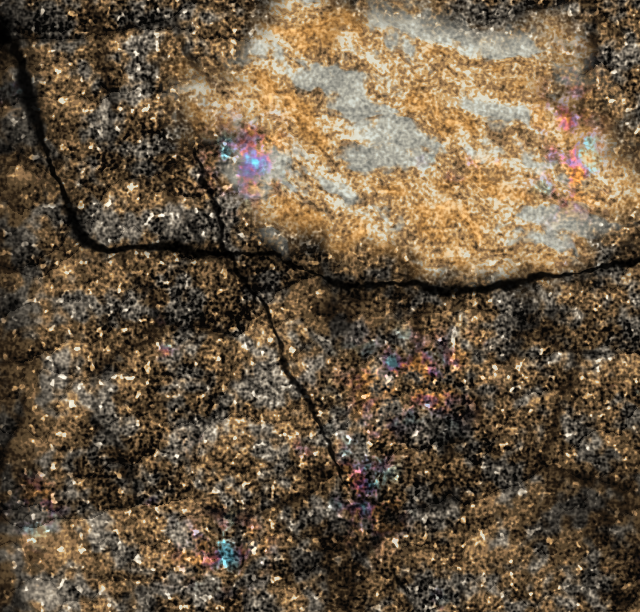
Write a WebGL 1 fragment shader that draws this texture.

```glsl
precision highp float;
uniform vec2 u_resolution;

vec2 hash2(vec2 p) {
  p = vec2(dot(p, vec2(127.1, 311.7)), dot(p, vec2(269.5, 183.3)));
  return fract(sin(p) * 43758.5);
}

float cornerSlope(vec2 cell, vec2 offset) {
  float angle = 6.2832 * hash2(cell).x;
  return dot(vec2(cos(angle), sin(angle)), offset);
}

// Gradient noise, roughly -0.7 to 0.7
float noise(vec2 p) {
  vec2 i = floor(p), f = fract(p);
  vec2 u = f * f * f * (f * (f * 6.0 - 15.0) + 10.0);
  vec2 e = vec2(1.0, 0.0);
  return mix(mix(cornerSlope(i, f), cornerSlope(i + e, f - e), u.x),
             mix(cornerSlope(i + e.yx, f - e.yx), cornerSlope(i + e.xx, f - e.xx), u.x), u.y);
}

float fbm(vec2 p) {
  float sum = 0.0, amp = 1.0;
  for (int k = 0; k < 5; k++) {
    sum += amp * noise(p);
    p = mat2(1.6, 1.2, -1.2, 1.6) * p + 7.3;
    amp *= 0.55;
  }
  return sum;
}

// Cellular stones: x = slope towards the light, y = random value, z = gap distance
vec3 grains(vec2 p) {
  vec2 cell = floor(p), nearest = vec2(0.0);
  float d1 = 9.0, d2 = 9.0, id = 0.0;
  for (int y = -1; y <= 1; y++) {
    for (int x = -1; x <= 1; x++) {
      vec2 c = cell + vec2(x, y);
      vec2 h = hash2(c);
      vec2 r = p - c - h;
      float d = length(r);
      if (d < d1) { d2 = d1; d1 = d; nearest = r; id = fract(h.x * 17.0 + h.y * 31.0); }
      else d2 = min(d2, d);
    }
  }
  return vec3(dot(nearest, vec2(-0.35, 0.94)), id, d2 - d1);
}

float spot(vec2 p, vec2 center, vec2 radius) {
  vec2 q = (p - center) / radius;
  return exp(-dot(q, q));
}

// Thin film colours: blue, violet, magenta, orange
vec3 tarnish(float h) {
  vec3 c = mix(vec3(0.30, 0.64, 0.76), vec3(0.40, 0.30, 0.56), smoothstep(0.2, 0.42, h));
  c = mix(c, vec3(0.68, 0.30, 0.40), smoothstep(0.42, 0.56, h));
  return mix(c, vec3(0.88, 0.55, 0.24), smoothstep(0.54, 0.68, h));
}

vec3 rockColor(float t) {
  vec3 c = mix(vec3(0.03, 0.025, 0.02), vec3(0.15, 0.11, 0.07), smoothstep(0.0, 0.13, t));
  c = mix(c, vec3(0.34, 0.27, 0.18), smoothstep(0.11, 0.29, t));
  c = mix(c, vec3(0.58, 0.45, 0.31), smoothstep(0.29, 0.48, t));
  c = mix(c, vec3(0.81, 0.64, 0.41), smoothstep(0.48, 0.66, t));
  return mix(c, vec3(0.88, 0.86, 0.78), smoothstep(0.63, 0.84, t));
}

void main() {
  vec2 p = gl_FragCoord.xy / u_resolution.y;
  vec2 warp = vec2(fbm(p * 8.0), fbm(p * 8.0 + 31.0));
  vec2 w = p + 0.022 * warp;
  float broad = fbm(p * 5.0 + 4.0);

  // Focus falls off to the left and the lower right
  float focus = smoothstep(-0.05, 0.34, p.x + 0.1 * p.y) * (1.0 - 0.5 * spot(p, vec2(1.05, 0.12), vec2(0.3, 0.2)));

  // Stones, pebbles and ragged glittering grit
  vec2 ragged = vec2(noise(p * 75.0), noise(p * 75.0 + 19.0));
  vec3 boulder = grains(w * 5.5 + 2.0);
  vec3 pebble = grains((p + 0.015 * warp.yx + 0.008 * ragged) * 19.0);
  vec3 chip = grains((p + 0.011 * ragged) * 55.0);
  float chipLight = (chip.y - 0.45) * smoothstep(0.0, 0.4, chip.z);
  float grit = 0.5 * noise(p * 92.0 + 5.0) + 0.75 * noise(p * 155.0) + 0.45 * noise(p * 215.0 + 9.0);
  float glint = smoothstep(0.26, 0.48, noise(p * 64.0 + 40.0) + 0.2 * grit);
  float detail = mix(0.26, 0.58, focus) * grit + 0.22 * chipLight + 0.42 * glint;

  float tone = 0.315 + 0.17 * boulder.x + 0.13 * pebble.x + 0.12 * (pebble.y - 0.5) + 0.11 * broad;
  tone += detail + 0.13 * fbm(p * 22.0);
  tone *= mix(0.45, 1.0, smoothstep(0.0, 0.14, boulder.z + 0.3 * max(broad + 0.1, 0.0)));
  tone *= mix(0.72, 1.0, smoothstep(0.0, 0.25, pebble.z));

  // Dark gaps on the lower and outer sides
  tone *= 1.0 - 0.5 * spot(w, vec2(0.98, 0.17), vec2(0.16, 0.07));
  tone *= 1.0 - 0.5 * spot(w, vec2(0.55, 0.08), vec2(0.07, 0.10));
  tone *= 1.0 - 0.45 * spot(w, vec2(0.57, 0.50), vec2(0.10, 0.07));
  tone *= mix(0.6, 1.0, smoothstep(-0.02, 0.10, p.x));
  vec3 color = rockColor(tone);
  float cool = smoothstep(-0.12, 0.3, noise(p * 15.0) + 0.6 * noise(p * 48.0 + 3.0));
  color = mix(color, max(tone, 0.02) * vec3(1.10, 1.05, 0.96), 0.85 * cool);

  // Pale golden face with slanted streaks
  vec2 q = mat2(0.94, 0.34, -0.34, 0.94) * (p - vec2(0.69, 0.77));
  float face = smoothstep(1.2, 0.78, length(q / vec2(0.34, 0.21)) + 0.3 * broad + 0.25 * warp.x + 0.12 * grit);
  vec2 flow = q + 0.035 * warp;
  float streak = fbm(flow * vec2(9.0, 26.0));
  float veil = fbm(flow * vec2(6.0, 13.0) + 12.0) + 0.25 * noise(p * 45.0);
  float faceTone = 0.61 + 0.24 * streak + 0.40 * grit + 0.10 * chipLight + 0.20 * fbm(flow * vec2(36.0, 70.0));
  vec3 faceColor = mix(rockColor(faceTone), faceTone * vec3(1.20, 0.84, 0.42), 0.7 * smoothstep(-0.02, -0.5, veil));
  faceColor = mix(faceColor, (0.36 + 0.56 * faceTone) * vec3(1.01, 1.03, 0.98), 0.85 * smoothstep(0.08, 0.36, veil));
  color = mix(color, faceColor, face);

  // Iridescent tarnish in scattered patches
  float film = spot(w, vec2(0.40, 0.74), vec2(0.05, 0.06)) + spot(w, vec2(0.93, 0.76), vec2(0.04, 0.10));
  film += spot(w, vec2(0.67, 0.38), vec2(0.09, 0.06)) + spot(w, vec2(0.36, 0.10), vec2(0.06, 0.05));
  film += spot(w, vec2(0.60, 0.20), vec2(0.04, 0.08)) + 0.7 * spot(w, vec2(0.06, 0.17), vec2(0.03, 0.05));
  film += 0.6 * smoothstep(0.45, 0.9, fbm(p * 9.0 + 50.0));
  film *= smoothstep(-0.25, 0.3, noise(p * 28.0) + 0.4 * grit);
  float hue = 0.5 + 0.75 * fbm(p * 12.0 + 70.0) + 0.25 * noise(p * 70.0 + 8.0);
  float light = dot(color, vec3(0.3, 0.5, 0.2));
  color = mix(color, tarnish(hue) * (0.25 + 1.6 * light), 0.75 * clamp(film, 0.0, 1.0));

  // Long fissures: one across, one running down to the right
  float left = smoothstep(0.2, 0.0, p.x);
  float across = abs(w.y - 0.565 + 0.035 * sin((w.x - 0.47) * 5.5) - 0.35 * left * left) / (1.0 + 4.0 * left);
  float down = abs(w.x - 0.37 - 0.52 * (0.6 - w.y) - 0.2 * max(w.y - 0.6, 0.0)) * 0.88;
  down += 0.1 * smoothstep(0.75, 0.85, p.y) + 0.012 * smoothstep(0.36, 0.2, p.y) * max(0.3 + noise(p * 14.0), 0.0);
  float width = 0.003 + 0.009 * max(noise(p * 9.0 + 2.0) + 0.25, 0.0);
  color *= 1.0 - 0.35 * smoothstep(0.04, 0.0, across) * (1.0 - 0.6 * face);
  color *= mix(0.12, 1.0, smoothstep(width * 0.4, width * 1.5, across + 0.005 * ragged.x));
  color *= mix(0.15, 1.0, smoothstep(0.001, 0.006, down + 0.004 * ragged.y));
  gl_FragColor = vec4(clamp(color, 0.0, 1.0), 1.0);
}
```
